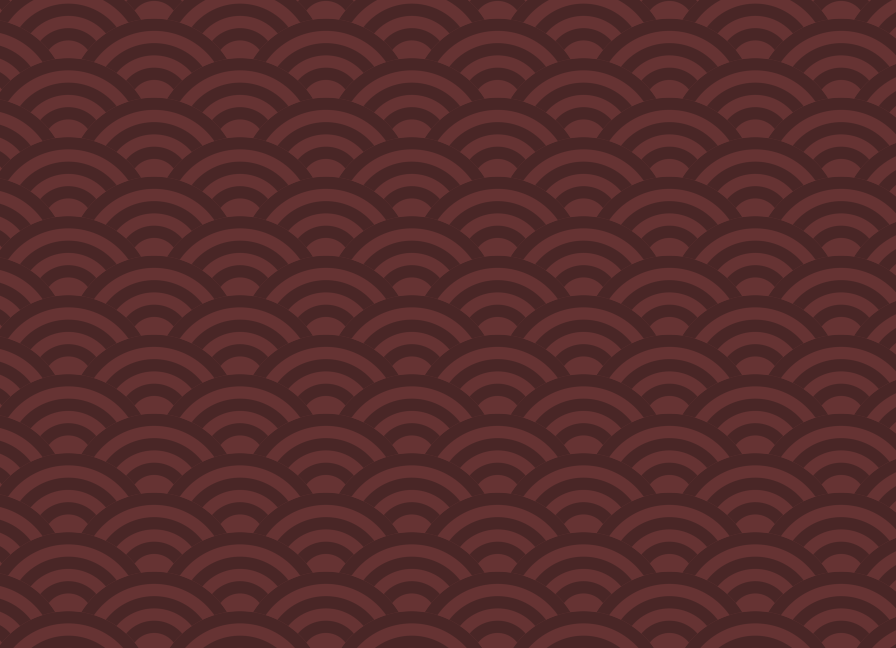
This pattern is drawn by a WebGL 2 fragment shader. Its source:

```glsl
#version 300 es
precision highp float;

uniform vec2 u_resolution;
out vec4 outColor;

const vec3 DARK = vec3(0.286, 0.149, 0.149);
const vec3 LIGHT = vec3(0.400, 0.200, 0.200);

const float COLUMNS = 5.217;                // scales across the canvas width
const float ROW_STEP = 0.46;                // row spacing in scale radii
const float RINGS = 7.0;                    // equal bands from centre to rim
const vec2 FIRST_CENTER = vec2(0.0762, 0.0335); // in canvas widths
const int OVERLAPS = 5;                     // rows that can reach one point

// Soft step: 1 below the edge, 0 above it.
float below(float edge, float value, float blur) {
    return 1.0 - smoothstep(edge - blur, edge + blur, value);
}

// Distance to the nearest scale centre of a row; odd rows shift by one radius.
float rowDistance(vec2 p, float row) {
    float x = mod(p.x + mod(row, 2.0) + 1.0, 2.0) - 1.0;
    return length(vec2(x, p.y - row * ROW_STEP));
}

// Light bands alternate with dark ones around a solid core two bands wide.
float ringMask(float dist, float blur) {
    float band = max(dist * RINGS, 1.5);
    float offCenter = abs(mod(band - 0.5, 2.0) - 1.0);
    return below(0.5, offCenter, blur * RINGS);
}

// Stack the rows from back to front, lower rows covering upper ones.
float scalePattern(vec2 p, float blur) {
    float frontRow = floor((p.y - 1.0) / ROW_STEP);
    float tone = 0.0;
    for (int i = OVERLAPS - 1; i >= 0; i--) {
        float dist = rowDistance(p, frontRow + float(i));
        tone = mix(tone, ringMask(dist, blur), below(1.0, dist, blur));
    }
    return tone;
}

void main() {
    // One unit is the radius of a scale.
    float radiiPerWidth = 2.0 * COLUMNS;
    vec2 p = (gl_FragCoord.xy / u_resolution.x - FIRST_CENTER) * radiiPerWidth;
    float blur = 0.7 * radiiPerWidth / u_resolution.x;

    outColor = vec4(mix(DARK, LIGHT, scalePattern(p, blur)), 1.0);
}
```
